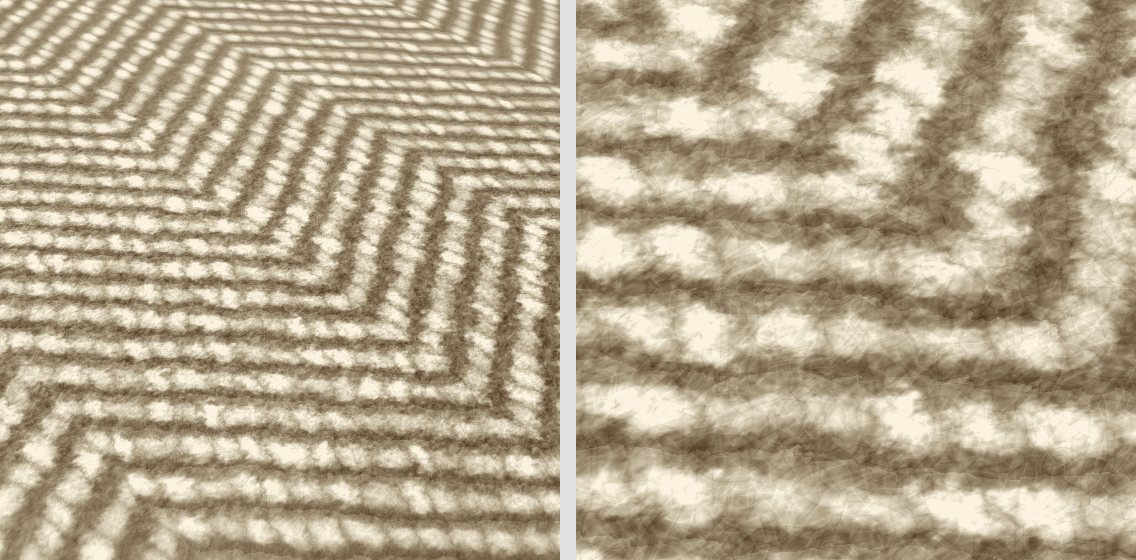
Left: the whole. Right: its middle third, enlarged.
Reproduce this texture procedurally as a WebGL 1 fragment shader.

```glsl
precision highp float;
// Woven wool in a zigzag weave, seen at a slant: pale knotted yarns on dark felted ground.
// The canvas is projected onto the cloth plane, where bands of flat rows (9 yarns) and
// steep rows (8 yarns) alternate; crossing hairs and a shallow focus finish the surface.

uniform vec2 u_resolution;

float hash(vec2 p) {
  vec3 q = fract(vec3(p.xyx) * 0.1031);
  q += dot(q, q.yzx + 33.33);
  return fract((q.x + q.y) * q.z);
}

float noise(vec2 p) {
  vec2 i = floor(p), f = fract(p);
  f = f * f * (3.0 - 2.0 * f);
  return mix(mix(hash(i), hash(i + vec2(1.0, 0.0)), f.x),
             mix(hash(i + vec2(0.0, 1.0)), hash(i + 1.0), f.x), f.y);
}

float fbm(vec2 p) {
  float sum = 0.0, gain = 0.5;
  for (int i = 0; i < 4; i++) {
    sum += gain * noise(p);
    p = mat2(1.6, 1.2, -1.2, 1.6) * p + 7.3;
    gain *= 0.5;
  }
  return sum / 0.9375;
}

// Crossing hairs: stretched, bent noise ridges, pale and dark in turn
float hairs(vec2 p) {
  float sum = 0.0, shade = 1.0;
  for (int i = 0; i < 6; i++) {
    float a = 0.35 + 0.52 * float(i);
    vec2 q = mat2(cos(a), -sin(a), sin(a), cos(a)) * p + 17.0 * float(i);
    q.y += 1.1 * noise(q * 0.6);
    float ridge = 1.0 - abs(2.0 * noise(q * vec2(0.45, 2.0)) - 1.0);
    sum += shade * pow(ridge, 7.0);
    shade = -shade;
  }
  return sum;
}

// Tone of one set of parallel yarns; "across" counts yarns, "along" counts knots
float yarnTone(float across, float along, float slant, float topLight,
               float soft, float groundTone) {
  float row = floor(across + 0.5);
  float side = across - row;
  along += hash(vec2(row, 4.0)) * 5.0 + slant * side;
  along += 0.5 * (noise(vec2(along * 0.8, row * 3.7)) - 0.5);
  float knot = floor(along);
  float f = along - knot - 0.5;
  float chance = hash(vec2(knot, row) + 50.0) - 0.5;

  // Swollen outline with a pinch between knots
  float bulge = 1.0 - 4.0 * f * f;
  float halfWidth = 0.24 + bulge * (0.09 + 0.09 * chance);
  float body = 1.0 - smoothstep(halfWidth - soft, halfWidth + soft, abs(side));

  // Rounded shading, brightest on the crown of each knot
  float crown = max(0.0, 1.0 - side * side / (halfWidth * halfWidth));
  float light = 0.46 + 0.16 * crown + bulge * (0.1 + 0.3 * crown + 0.3 * chance);
  light += topLight * side;

  // Deep crease where the ground dips under the yarn
  float crease = smoothstep(0.2, 0.34, abs(side)) * (0.5 - topLight * sign(side));
  return mix(groundTone - 0.2 * crease, light, body);
}

void main() {
  vec2 pos = gl_FragCoord.xy / u_resolution;
  float down = 1.0 - pos.y - 0.05 * pos.x;

  // Perspective projection onto the cloth
  float nearness = down + 0.911;
  vec2 cloth = vec2(17.89 * (pos.x - 1.035), 44.08) / nearness;

  // Focus is lost far away and a little at the front edge
  float blur = 1.0 - smoothstep(-0.05, 0.42, down);
  blur = max(blur, 0.5 * smoothstep(0.7, 1.0, down));
  float sharp = 1.0 - 0.8 * blur;

  // Hand-woven wobble and frayed edges
  vec2 wobble = vec2(noise(cloth * 1.3), noise(cloth * 1.3 + 31.0)) - 0.5;
  vec2 fray = vec2(fbm(cloth * 6.0), fbm(cloth * 6.0 + 13.0)) - 0.5;
  vec2 weave = cloth + 0.2 * wobble + 0.32 * sharp * fray;

  // Felted ground and the two yarn directions
  vec2 fibreSpace = cloth * vec2(9.0, 6.0);
  float felt = fbm(fibreSpace * 0.8);
  float groundTone = 0.33 + 0.5 * sharp * (felt - 0.5);
  float soft = 0.11 + 0.12 * blur;
  float flatRows = yarnTone(weave.y, weave.x / 0.62, 0.8, 0.4, soft, groundTone + 0.05);
  float steepRows = yarnTone(0.9 - weave.x, weave.y / 0.66, -1.1, 0.1, soft, groundTone);

  // Bands repeat every 17 yarns; rows meet at the mitred corners
  float band = mod(weave.x + weave.y - 25.9, 17.0);
  float edge = 0.15 + 0.1 * blur;
  float steep = smoothstep(-edge, edge, 4.0 - abs(band - 4.0));
  float tone = mix(flatRows, steepRows, steep);

  // Fibre grain, stray hairs and uneven wear
  tone += 0.25 * sharp * (fbm(fibreSpace * 1.9 + 40.0) - 0.5);
  tone += 0.11 * sharp * hairs(fibreSpace * 0.9);
  tone += 0.1 * (noise(cloth * 0.35) - 0.5);

  // Haze in the distance, deeper tones at the lower right
  tone = mix(tone, 0.62, 0.15 * blur);
  tone += 0.03 - 0.09 * smoothstep(0.6, 1.8, down + pos.x);

  vec3 darkWool = vec3(0.39, 0.31, 0.21);
  vec3 paleWool = vec3(0.96, 0.93, 0.85);
  vec3 color = mix(darkWool, paleWool, clamp(tone, -0.25, 1.04));
  color.b -= 0.02 * (1.0 - abs(2.0 * clamp(tone, 0.0, 1.0) - 1.0));
  gl_FragColor = vec4(color, 1.0);
}
```
